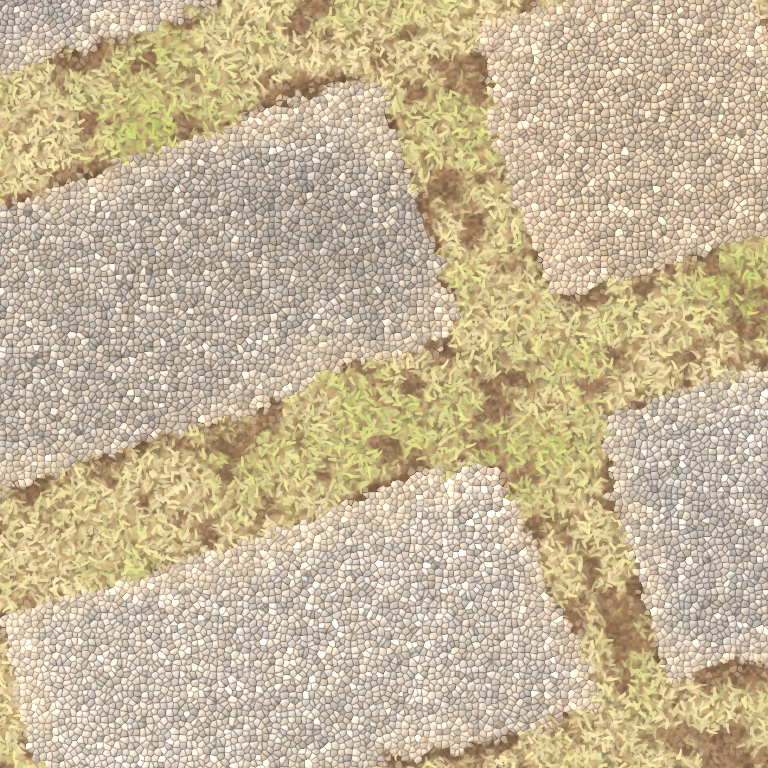
Reproduce this texture procedurally as a WebGL 1 fragment shader.

```glsl
precision highp float;
// Five tilted pebble-dash paving slabs separated by strips of dry grass and soil.
// Slabs are rounded convex quads; Voronoi cells make the pebbles and ragged rims,
// and layers of jittered, bent strokes make the grass over noisy earth.

uniform vec2 u_resolution;

#define PEBBLES 120.0       // pebbles across the canvas
#define CORNER 0.034        // corner rounding of slabs
#define RAGGED 0.016        // wobble of slab edges
#define BLADE_GRID 60.0     // grass cells across the canvas
#define BLADE_WIDTH 0.062   // in grass cells
#define GRASS_COVER 0.36    // lower value gives thicker turf
#define SOIL vec3(0.57, 0.45, 0.33)
#define LITTER vec3(0.74, 0.64, 0.45)
#define STRAW vec3(0.98, 0.90, 0.70)
#define GREEN vec3(0.77, 0.82, 0.42)
#define RIM vec3(0.91, 0.81, 0.69)

float hash(vec2 p) {
  vec3 q = fract(vec3(p.xyx) * 0.1031);
  q += dot(q, q.yzx + 33.33);
  return fract((q.x + q.y) * q.z);
}

vec2 hash2(vec2 p) { return vec2(hash(p), hash(p + 71.7)); }

float noise(vec2 p) {
  vec2 i = floor(p), f = fract(p);
  f = f * f * (3.0 - 2.0 * f);
  return mix(mix(hash(i), hash(i + vec2(1, 0)), f.x),
             mix(hash(i + vec2(0, 1)), hash(i + vec2(1, 1)), f.x), f.y);
}

float fbm(vec2 p) {
  return 0.55 * noise(p) + 0.29 * noise(p * 2.1 + 17.0) + 0.16 * noise(p * 4.3 + 41.0);
}

float smoothMax(float a, float b) {
  float h = max(CORNER - abs(a - b), 0.0) / CORNER;
  return max(a, b) + h * h * CORNER * 0.25;
}

float edge(vec2 p, vec2 a, vec2 b) {
  vec2 along = normalize(b - a);
  return dot(p - a, vec2(along.y, -along.x));
}

// Corners run counter-clockwise; negative inside
float quad(vec2 p, vec2 a, vec2 b, vec2 c, vec2 d) {
  return smoothMax(smoothMax(edge(p, a, b), edge(p, b, c)),
                   smoothMax(edge(p, c, d), edge(p, d, a)));
}

void addSlab(inout vec4 slab, float d, vec3 tint) {
  if (d < slab.w) slab = vec4(tint, d);
}

// Tint of the nearest slab in rgb, signed distance in w
vec4 slabs(vec2 p) {
  vec4 s = vec4(0.0, 0.0, 0.0, 9.0);
  addSlab(s, quad(p, vec2(-0.3, 0.804), vec2(0.6, 1.098), vec2(0.6, 1.4), vec2(-0.3, 1.4)), vec3(0.77, 0.73, 0.69));
  addSlab(s, quad(p, vec2(-0.3, 0.254), vec2(0.604, 0.570), vec2(0.482, 0.904), vec2(-0.3, 0.624)), vec3(0.80, 0.75, 0.69));
  addSlab(s, quad(p, vec2(0.714, 0.601), vec2(1.1, 0.737), vec2(0.955, 1.063), vec2(0.613, 0.957)), vec3(0.86, 0.77, 0.67));
  addSlab(s, quad(p, vec2(0.076, -0.11), vec2(0.784, 0.080), vec2(0.641, 0.405), vec2(-0.006, 0.190)), vec3(0.84, 0.79, 0.73));
  addSlab(s, quad(p, vec2(0.872, 0.112), vec2(1.2, 0.198), vec2(1.2, 0.600), vec2(0.774, 0.450)), vec3(0.81, 0.77, 0.72));
  return s;
}

// Offset to the nearest seed in xy, gap to the next cell in z, random tone in w
vec4 pebble(vec2 p) {
  vec2 cell = floor(p);
  float near = 9.0, next = 9.0;
  vec4 stone = vec4(0.0);
  for (int j = -1; j <= 1; j++) for (int i = -1; i <= 1; i++) {
    vec2 id = cell + vec2(i, j);
    vec2 to = id + 0.05 + 0.9 * hash2(id) - p;
    float d = length(to);
    if (d < near) {
      next = near;
      near = d;
      stone = vec4(to, 0.0, hash(id + 9.3));
    } else next = min(next, d);
  }
  stone.z = next - near;
  return stone;
}

float spot(vec2 p, vec2 c, float r) { return exp(-dot(p - c, p - c) / (r * r)); }

vec3 slabColor(vec2 p, vec4 slab, vec4 stone) {
  float stain = fbm(p * 7.0);
  float rim = smoothstep(-0.05, 0.0, slab.w + (stain - 0.5) * 0.09);
  vec3 c = mix(slab.rgb, RIM, rim * 0.6) * (0.94 + 0.13 * stain);
  c *= 1.0 - 0.06 * spot(p, vec2(0.42, 0.70), 0.16) + 0.07 * spot(p, vec2(0.08, 0.10), 0.14);
  c *= 0.88 + 0.22 * stone.w + 0.15 * smoothstep(0.90, 0.97, stone.w);
  c += vec3(0.03, 0.0, -0.035) * (fract(stone.w * 13.0) - 0.5);
  c *= 1.0 + 0.26 * dot(stone.xy, vec2(0.7, -0.7)) + 0.12 * (noise(p * 300.0) - 0.5);
  return c * mix(mix(0.72, 0.82, rim), 1.04, smoothstep(0.0, 0.34, stone.z));
}

// Paints bent blades over the ground colour
vec3 grass(vec2 p, vec3 c, float d) {
  float lush = 0.6 * spot(p, vec2(0.18, 0.85), 0.11) + 0.9 * spot(p, vec2(0.95, 0.62), 0.06)
             + 0.5 * spot(p, vec2(0.69, 0.44), 0.12) + 0.4 * spot(p, vec2(0.42, 0.43), 0.12)
             + 0.4 * spot(p, vec2(0.60, 0.84), 0.06);
  float bare = spot(p, vec2(0.44, 0.97), 0.10) + spot(p, vec2(0.94, 0.06), 0.10)
             + spot(p, vec2(0.79, 0.23), 0.07) + spot(p, vec2(0.06, 0.34), 0.07);
  float cover = 0.12 * lush - 0.07 * bare + 0.11 * smoothstep(0.0, 0.03, d) - 0.06;
  float mat = smoothstep(GRASS_COVER, GRASS_COVER + 0.12, fbm(p * 26.0) + cover);
  c = mix(c, LITTER * (0.72 + 0.56 * noise(p * 150.0)), mat * 0.8);
  for (int k = 0; k < 7; k++) {
    float layer = float(k);
    vec2 shift = layer * vec2(17.37, 9.71);
    vec2 g = p * BLADE_GRID + shift;
    for (int j = -1; j <= 1; j++) for (int i = -1; i <= 1; i++) {
      vec2 id = floor(g) + vec2(i, j);
      vec2 root = id + hash2(id + layer * 5.3);
      vec2 home = (root - shift) / BLADE_GRID;
      float r = hash(id + 31.0 + layer);
      float angle = 6.2832 * hash(id + 53.0 + layer);
      vec2 axis = vec2(cos(angle), sin(angle));
      vec2 q = g - root;
      float t = dot(q, axis) / (0.5 + 0.45 * r);
      float side = dot(q, vec2(-axis.y, axis.x)) - 0.9 * (r - 0.5) * t * t;
      float width = BLADE_WIDTH * (1.6 - 1.1 * t);
      float blade = (1.0 - smoothstep(width, width + 0.10, abs(side)))
                  * smoothstep(-0.05, 0.08, t) * (1.0 - smoothstep(0.8, 1.0, t));
      float turf = smoothstep(GRASS_COVER, GRASS_COVER + 0.12, fbm(home * 26.0) + cover);
      float tint = clamp(lush * 0.7 + 0.9 * fbm(home * 17.0 + 8.0) - 0.3 + 0.3 * (r - 0.5), 0.0, 1.0);
      vec3 hue = mix(STRAW, GREEN, tint) * (0.74 + 0.035 * layer + 0.14 * r);
      c = mix(c, hue, blade * turf * 0.92);
    }
  }
  return c;
}

void main() {
  vec2 p = gl_FragCoord.xy / u_resolution;
  vec4 stone = pebble(p * PEBBLES);
  float wobble = (fbm(p * 24.0) - 0.5) * RAGGED * 2.0;

  // Distance taken at each pebble centre leaves whole stones along the rim
  vec4 slab = slabs(p + stone.xy / PEBBLES * 0.8);
  slab.w += wobble + (fract(stone.w * 7.0) - 0.5) * 0.012;
  float d = slabs(p).w + wobble;

  // Soil with grit and dark edges beside the slabs
  vec3 c = SOIL * (0.68 + 0.40 * fbm(p * 70.0) + 0.34 * noise(p * 230.0));
  c *= 0.84 + 0.16 * smoothstep(0.0, 0.014, d);
  float grit = smoothstep(0.66, 0.76, stone.w) * smoothstep(0.08, 0.28, stone.z);
  c = mix(c, RIM * 0.95, grit * (0.25 + 0.6 * exp(-max(d, 0.0) * 80.0)));

  if (d > -0.015) c = grass(p, c, d);
  float paving = 1.0 - smoothstep(-0.002, 0.002, slab.w);
  c = mix(c, slabColor(p, slab, stone), paving);
  gl_FragColor = vec4(clamp(c, 0.0, 1.0), 1.0);
}
```
